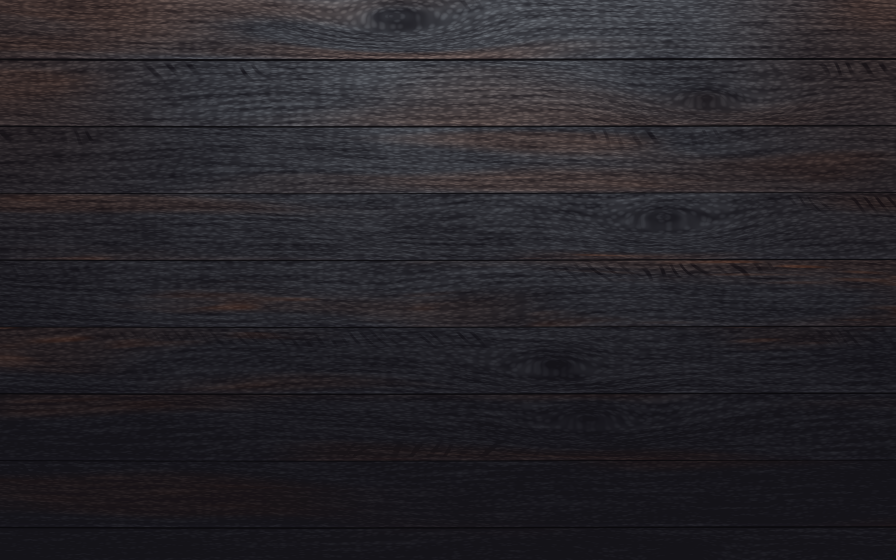
This texture is drawn by a WebGL 1 fragment shader. Its source:

```glsl
precision highp float;
// Charred timber wall: nine dark horizontal boards split by thin black seams.
// Stretched noise and sine rings follow a grain coordinate bent around knots;
// cellular glints, saw strokes and faint rust add wear under a soft top light.
uniform vec2 u_resolution;

const float BOARD_PITCH = 0.1194;
const float FIRST_SEAM = 0.058;
const vec3 CHAR_COLOR = vec3(0.078, 0.074, 0.096);
const vec3 ASH_COLOR = vec3(0.37, 0.385, 0.41);
const vec3 RUST_TINT = vec3(1.25, 0.97, 0.83);
const vec3 EMBER_COLOR = vec3(0.17, 0.08, 0.025);
const vec3 SEAM_COLOR = vec3(0.030, 0.027, 0.038);

float hash(vec2 p) {
  return fract(sin(dot(p, vec2(127.1, 311.7))) * 43758.545);
}

float noise(vec2 p) {
  vec2 cell = floor(p), f = fract(p);
  f = f * f * (3.0 - 2.0 * f);
  float low = mix(hash(cell), hash(cell + vec2(1.0, 0.0)), f.x);
  float high = mix(hash(cell + vec2(0.0, 1.0)), hash(cell + 1.0), f.x);
  return mix(low, high, f.y);
}

// Distance to the nearest scattered point
float cellular(vec2 p) {
  vec2 cell = floor(p);
  float nearest = 2.0;
  for (int j = -1; j <= 1; j++) {
    for (int i = -1; i <= 1; i++) {
      vec2 c = cell + vec2(float(i), float(j));
      vec2 point = c + vec2(hash(c), hash(c + 41.3));
      nearest = min(nearest, length(point - p));
    }
  }
  return nearest;
}

// Knot centre for a board, wandering from row to row
vec2 knotCentre(float row) {
  float x = 0.97 + 0.29 * sin(2.77 * row + 1.03);
  float y = FIRST_SEAM + BOARD_PITCH * (row - 0.5 + 0.15 * sin(row * 4.1));
  return vec2(x, y);
}

// Some boards are free of knots
float knotStrength(float row) {
  return step(0.5, abs(abs(mod(row, 5.0) - 2.5) - 1.5));
}

// Coordinate across the grain: straight far away, arched near the knot
float grainCoord(vec2 p, vec2 knot, float strength, float row) {
  vec2 d = (p - knot) * vec2(0.32, 1.0);
  float bend = 0.007 * sin(p.x * 4.3 + row * 2.4 + p.y * 19.0)
             + 0.003 * sin(p.x * 11.0 - row * 3.7 + p.y * 31.0);
  float reach = 0.8 * strength * exp(-dot(d, d) * 480.0);
  return mix(d.y, length(d), reach) + bend;
}

// Slanted, broken saw strokes along one edge of a board
float sawStrokes(vec2 p, float across, float row) {
  float side = step(0.5, hash(vec2(row, 8.2)));
  float fromEdge = mix(across, 1.0 - across, side);
  float band = smoothstep(0.02, 0.10, fromEdge) * (1.0 - smoothstep(0.15, 0.38, fromEdge));
  float count = mix(22.0, 50.0, hash(vec2(row, 3.6)));
  float slant = mix(1.1, -0.9, side) * p.y;
  float wave = sin(6.2832 * count * (p.x - slant) + 9.0 * noise(p * 17.0));
  float area = smoothstep(0.52, 0.75, noise(vec2(p.x * 2.6, row * 5.3)));
  return band * area * smoothstep(0.3, 0.95, wave) * noise(p * vec2(30.0, 70.0));
}

// Lamp glow above the centre, fading downward and to the sides
float lampLight(vec2 uv) {
  float side = (uv.x - 0.53) / 0.40;
  float glow = mix(0.33, 1.0, exp(-side * side));
  return 0.080 + 0.235 * pow(uv.y, 1.4) * glow;
}

void main() {
  vec2 uv = gl_FragCoord.xy / u_resolution;
  vec2 p = gl_FragCoord.xy / u_resolution.y;
  float pixel = 1.0 / u_resolution.y;

  // Board layout
  float boards = (p.y - FIRST_SEAM) / BOARD_PITCH + 0.008 * sin(p.x * 3.0);
  float row = floor(boards) + 1.0;
  float across = fract(boards);
  vec2 knot = knotCentre(row);
  float strength = knotStrength(row);
  float v = grainCoord(p, knot, strength, row);

  // Grain layers
  float shift = row * 17.3;
  float fibre = noise(vec2(p.x * 13.0, v * 210.0) + shift);
  float fine = noise(vec2(p.x * 75.0, v * 320.0) + shift);
  float rings = sin(v * 560.0 + 5.0 * noise(vec2(p.x * 5.0, v * 30.0) + shift));
  float glint = 1.0 - smoothstep(0.1, 0.5, cellular(vec2(p.x * 60.0, v * 240.0) + shift));
  float tone = 0.51 + 0.38 * fibre + 0.30 * fine + 0.09 * rings + 0.32 * glint;

  // Broad stains, dark knots and saw wear
  tone *= 0.86 + 0.24 * noise(vec2(p.x * 3.0, v * 14.0) + shift);
  tone *= 0.94 + 0.10 * hash(vec2(row, 1.7));
  vec2 toKnot = (p - knot) * vec2(0.6, 1.0);
  tone *= 1.0 - 0.32 * strength * exp(-dot(toKnot, toKnot) * 1100.0);
  tone *= 1.0 - 0.6 * sawStrokes(p, across, row);
  float value = tone * lampLight(uv);
  vec3 color = mix(CHAR_COLOR, ASH_COLOR, clamp((value - 0.072) / 0.31, 0.0, 1.15));

  // Rust where the char has worn thin
  float patches = smoothstep(0.55, 0.9, noise(vec2(p.x * 2.2, v * 24.0) + shift));
  float sides = smoothstep(0.25, 0.5, abs(uv.x - 0.5)) * smoothstep(0.4, 1.0, uv.y);
  color = mix(color, color * RUST_TINT, clamp(0.7 * patches + 0.75 * sides, 0.0, 1.0));
  float middle = exp(-pow(abs(uv.y - 0.47) / 0.10, 2.0));
  float ember = smoothstep(0.6, 0.95, noise(vec2(p.x * 9.0, v * 130.0) + shift));
  color += EMBER_COLOR * ember * patches * (0.08 + 0.92 * middle);

  // Seams, widest near the top, with a faint lit lip
  float seamId = floor(boards + 0.5);
  float seamDist = abs(boards - seamId) * BOARD_PITCH;
  float halfWidth = mix(0.0006, 0.0012, hash(vec2(seamId, 6.1))) + 0.0009 * step(6.5, seamId);
  float lip = exp(-pow((seamDist - 0.004) / 0.002, 2.0)) * step(across, 0.5);
  color *= 1.0 + 0.15 * lip;
  float seam = 1.0 - smoothstep(halfWidth - 0.5 * pixel, halfWidth + 0.7 * pixel, seamDist);
  gl_FragColor = vec4(mix(color, SEAM_COLOR, 0.85 * seam), 1.0);
}
```
